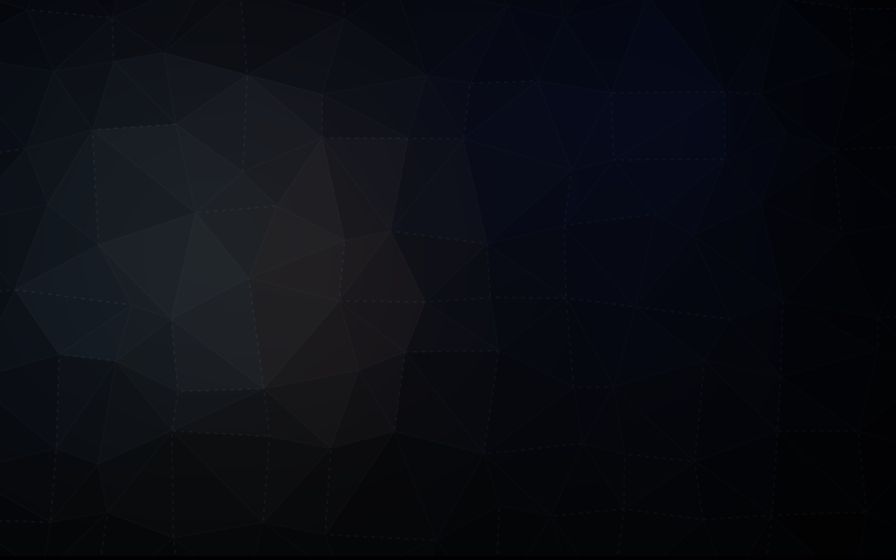
This background is drawn by a WebGL 1 fragment shader. Its source:

```glsl
precision highp float;
// Dark low-poly backdrop: faceted triangles with faint edges over a soft off-centre glow.

uniform vec2 u_resolution;

const float CELLS = 7.5; // mesh cells over the canvas height

float hash(vec2 p) {
  vec3 q = fract(p.xyx * vec3(0.1031, 0.1030, 0.0973));
  q += dot(q, q.yzx + 33.33);
  return fract((q.x + q.y) * q.z);
}

// Jittered mesh vertex of a grid cell
vec2 vertex(vec2 cell) {
  return cell + 0.5 + 0.68 * (vec2(hash(cell + 17.0), hash(cell + 71.0)) - 0.5);
}

float cross2(vec2 a, vec2 b) {
  return a.x * b.y - a.y * b.x;
}

// True for points inside a counter-clockwise triangle
bool inside(vec2 p, vec2 a, vec2 b, vec2 c) {
  return cross2(b - a, p - a) >= 0.0 && cross2(c - b, p - b) >= 0.0
      && cross2(a - c, p - c) >= 0.0;
}

// Faint edge line; edges close to an axis become brighter dashes
float edgeLine(vec2 p, vec2 a, vec2 b) {
  vec2 dir = normalize(b - a);
  float pixel = CELLS / u_resolution.y;
  float line = 1.0 - smoothstep(0.003, 0.006 + pixel, abs(cross2(dir, p - a)));
  float along = abs(dir.x) > abs(dir.y) ? p.x : p.y;
  float dash = smoothstep(0.2, 0.35, abs(fract(along * 9.0) - 0.5));
  float axial = step(0.988, max(abs(dir.x), abs(dir.y)));
  return line * mix(0.014, 0.042 * dash, axial);
}

float glow(vec2 uv, vec2 centre, vec2 radius) {
  vec2 d = (uv - centre) / radius;
  return exp(-dot(d, d));
}

// Smooth colour field sampled once per facet
vec3 backdrop(vec2 uv) {
  vec3 col = vec3(0.022, 0.029, 0.058);
  col += vec3(0.000, 0.008, 0.040) * glow(uv, vec2(0.70, 0.82), vec2(0.28, 0.32));
  col += vec3(0.090, 0.090, 0.076) * glow(uv, vec2(0.26, 0.55), vec2(0.21, 0.40));
  col += vec3(0.012, 0.030, 0.036) * glow(uv, vec2(0.12, 0.53), vec2(0.17, 0.36));
  col += vec3(0.034, 0.014, 0.002) * glow(uv, vec2(0.38, 0.48), vec2(0.10, 0.26));
  // Darken towards the right, the bottom and slightly the top
  col *= 1.0 - 0.65 * smoothstep(0.72, 1.02, uv.x);
  col *= mix(vec3(0.65, 0.62, 0.45), vec3(1.0), smoothstep(0.0, 0.42, uv.y));
  return col * (1.0 - 0.2 * smoothstep(0.8, 1.0, uv.y));
}

void main() {
  vec2 uv = gl_FragCoord.xy / u_resolution;
  vec2 p = gl_FragCoord.xy / u_resolution.y * CELLS;
  vec2 centroid = p;
  float lines = 0.0;

  // Find the mesh triangle that holds this point
  for (int j = -1; j <= 1; j++) {
    for (int i = -1; i <= 1; i++) {
      vec2 cell = floor(p - 0.5) + vec2(float(i), float(j));
      vec2 a = vertex(cell);
      vec2 b = vertex(cell + vec2(1.0, 0.0));
      vec2 c = vertex(cell + vec2(1.0, 1.0));
      vec2 d = vertex(cell + vec2(0.0, 1.0));
      // Rotate the corners so that a-c is the shorter diagonal
      if (distance(b, d) < distance(a, c)) {
        vec2 first = a;
        a = b;
        b = c;
        c = d;
        d = first;
      }
      for (int k = 0; k < 2; k++) {
        vec2 tip = k == 0 ? b : d;
        vec2 from = k == 0 ? a : c;
        vec2 to = k == 0 ? c : a;
        if (inside(p, from, tip, to)) {
          centroid = (from + tip + to) / 3.0;
          lines = max(edgeLine(p, from, tip),
                  max(edgeLine(p, tip, to), edgeLine(p, to, from)));
        }
      }
    }
  }

  // Facet tone with a little of the smooth field left in
  vec2 facetUv = centroid / CELLS * vec2(u_resolution.y / u_resolution.x, 1.0);
  vec3 col = backdrop(mix(uv, facetUv, 0.75));
  col *= 0.93 + 0.14 * hash(floor(centroid * 64.0));
  col += lines * vec3(0.9, 1.0, 1.1) * (1.0 - 0.4 * uv.x);

  // Thin dark strip along the bottom
  float strip = smoothstep(0.006, 0.006 + 1.5 / u_resolution.y, uv.y);
  gl_FragColor = vec4(mix(vec3(0.012, 0.0, 0.015), col, strip), 1.0);
}
```
